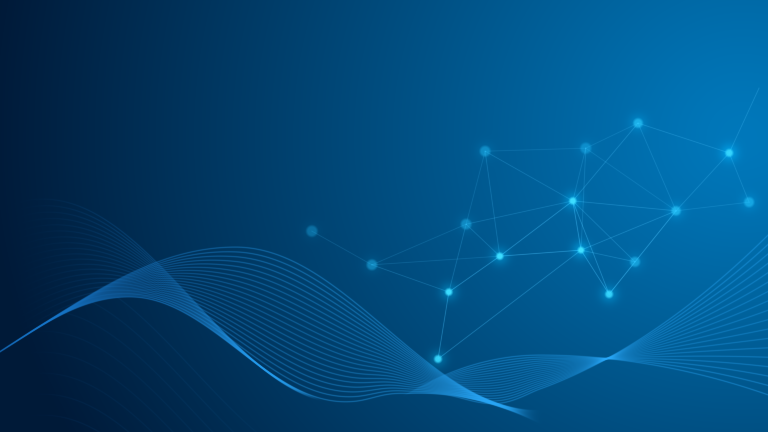
This background is drawn by a WebGL 2 fragment shader. Its source:

```glsl
#version 300 es
precision highp float;
// A blue backdrop lit from the upper right, with ribbons of fine wave lines
// along the bottom and a faint network of glowing nodes on the right.
// Each ribbon interpolates lines between two edge curves that cross.
uniform vec2 u_resolution;
out vec4 fragColor;

// Lengths are in canvas heights. Nodes hold x, y and brightness.
const int NODES = 16;
const vec3 node[NODES] = vec3[](
    vec3(1.014, .169, .8), vec3(1.039, .324, .9), vec3(1.157, .407, .9), vec3(1.326, .535, .9),
    vec3(1.345, .421, 1.), vec3(1.410, .319, .8), vec3(1.688, .646, .8), vec3(1.565, .512, .5),
    vec3(1.477, .715, .5), vec3(1.123, .650, .3), vec3(1.079, .481, .3), vec3(.861, .387, .3),
    vec3(.722, .465, .2), vec3(1.734, .532, .4), vec3(1.470, .394, .4), vec3(1.356, .657, .25));

// Soft line whose total light stays constant when pixels get large
float stroke(float d, float width) {
    float s = max(width, .6 / u_resolution.y);
    return exp(-d * d / (s * s)) * width / s;
}

float segment(vec2 p, vec2 a, vec2 b) {
    vec2 ab = b - a;
    return length(p - a - ab * clamp(dot(p - a, ab) / dot(ab, ab), 0., 1.));
}

float tailCurve(float x) { return .09 - .9 * (x - .97) * (x - .97); }

// Bright lower crest shared by the two left ribbons
float crest(float x) {
    float wave = .1915 + .1215 * cos((x - .3) * (x < .3 ? 5.4 : 6.283));
    return mix(wave, tailCurve(x), smoothstep(.8, .95, x));
}

// Edge curves of the ribbons: far left, middle, right, and lower left
vec2 edges(int ribbon, float x) {
    float fall = .302 + .237 * cos((x - .1) * 4.49);
    if (ribbon == 0) return vec2(crest(x), fall);
    if (ribbon == 1) return vec2(crest(x), .239 + .189 * cos((x - .545) * (x < .545 ? 3.4 : 4.49)));
    if (ribbon == 3) return vec2(fall - .5, fall - .16);
    float h = x - 1.13, k = x - 1.25;
    float rise = .065 + h * (.217 + .596 * h);
    return vec2(mix(tailCurve(x), rise, smoothstep(1.02, 1.25, x)),
                .178 - (k < 0. ? .95 : .33) * k * k);
}

float ribbonLines(vec2 p, int ribbon, int count) {
    vec2 e = edges(ribbon, p.x);
    vec2 slope = (edges(ribbon, p.x + .002) - edges(ribbon, p.x - .002)) / .004;
    float sum = 0.;
    for (int i = 0; i < count; i++) {
        float t = float(i) / float(count - 1);
        float m = mix(slope.x, slope.y, t);
        float d = (p.y - mix(e.x, e.y, t)) / sqrt(1. + m * m);
        sum += stroke(d, .0017) * mix(1., .75, sin(t * 3.1416));
    }
    return sum;
}

float links(vec2 p) {
    float sum = 0.;
    for (int i = 0; i < NODES; i++) {
        for (int j = i + 1; j < NODES; j++) {
            float reach = distance(node[i].xy, node[j].xy);
            if (reach > .26) continue;
            float light = .12 + .3 * node[i].z * node[j].z;
            sum += light * stroke(segment(p, node[i].xy, node[j].xy), .0014);
        }
    }
    // Long strands that reach across the network
    sum += .3 * stroke(segment(p, node[0].xy, node[4].xy), .0014);
    sum += .15 * stroke(segment(p, node[11].xy, node[2].xy), .0014);
    sum += .25 * stroke(segment(p, node[6].xy, vec2(1.757, .796)), .0014);
    return sum;
}

void main() {
    vec2 p = gl_FragCoord.xy / u_resolution.y;
    p.x *= 1.7778 * u_resolution.y / u_resolution.x;

    // Light falling off from the upper right
    vec2 away = p - vec2(1.72, .68);
    away.y *= away.y < 0. ? 1.15 : 1.;
    float light = 1. - sqrt(dot(away, away) + .01) / 1.75;
    vec3 color = mix(vec3(0., .10, .22), vec3(0., .49, .76), clamp(light, 0., 1.));

    // Wave ribbons, each fading at its ends
    float waves = .28 * smoothstep(.02, .42, p.x) * smoothstep(.75, .6, p.x) * ribbonLines(p, 0, 20);
    waves += .45 * smoothstep(-.1, .3, p.x) * smoothstep(1.26, 1.1, p.x) * ribbonLines(p, 1, 22);
    waves += .42 * smoothstep(.93, 1.08, p.x) * ribbonLines(p, 2, 18);
    waves += .07 * smoothstep(.05, .2, p.x) * smoothstep(.75, .4, p.x)
           * step(p.y, crest(p.x)) * ribbonLines(p, 3, 8);
    vec3 waveColor = mix(vec3(.08, .45, .78), vec3(.16, .66, .98), smoothstep(0., .9, p.x));
    color = mix(color, waveColor, 1. - exp(-waves));

    // Network strands and nodes
    color = mix(color, vec3(.25, .72, .95), min(links(p), .6));
    for (int i = 0; i < NODES; i++) {
        float d = distance(p, node[i].xy), z = node[i].z;
        float radius = mix(.014, .007, z), edge = max(.004, 1. / u_resolution.y);
        color += vec3(.0, .18, .2) * z * exp(-d * d / .0004);
        float disc = smoothstep(radius + edge, radius - edge, d);
        color = mix(color, vec3(.1 + .15 * z, .72 + .16 * z, 1.), disc * min(1., z + .1));
    }
    fragColor = vec4(color, 1.);
}
```
